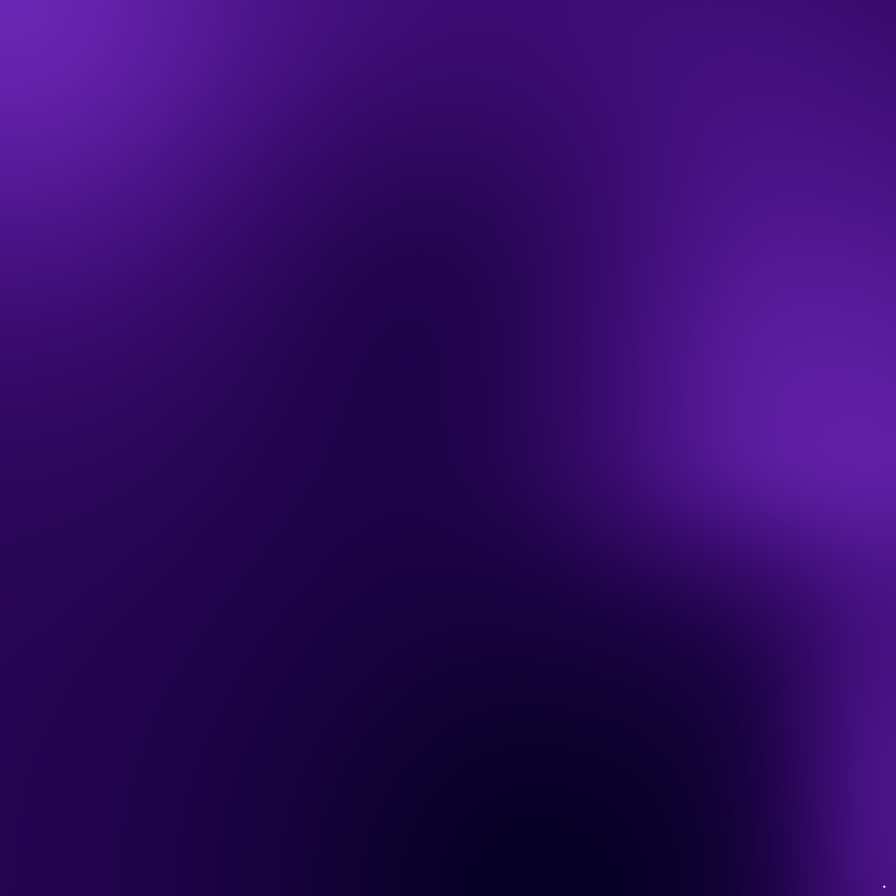
A Shadertoy shader for this background:

```glsl
// Light levels
const float AMBIENT = 0.15;
const float CORNER_LIGHT = 0.25;
const float TOP_LIGHT = 0.07;
const float SIDE_LIGHT = 0.225;
const float EDGE_LIGHT = 0.20;
const float FLOOR_SHADE = 0.125;
const float FOLD_SHADE = 0.045;

// Glow centres
const vec2 CORNER_POS = vec2(0.0, 1.0);
const vec2 TOP_POS = vec2(0.6, 1.0);
const vec2 SIDE_POS = vec2(0.89, 0.51);
const vec2 EDGE_POS = vec2(1.0, 0.1);
const vec2 FLOOR_POS = vec2(0.6, 0.0);
const vec2 FOLD_POS = vec2(0.47, 0.7);

// Violet ramp: green grows with the square of light, blue linearly
const float GREEN_CURVE = 0.88;
const float BLUE_BASE = 0.112;
const float BLUE_SLOPE = 1.43;

// Small bright speck
const vec2 SPECK_POS = vec2(0.987, 0.0104);
const float SPECK_RADIUS = 0.0013;
const vec3 SPECK_COLOR = vec3(0.9, 0.85, 0.95);

// Soft glow with separate radii on the left/lower and right/upper sides
float glow(vec2 p, vec2 centre, vec2 lowRadii, vec2 highRadii) {
    vec2 d = p - centre;
    d /= mix(lowRadii, highRadii, step(0.0, d));
    return exp(-dot(d, d));
}

float glow(vec2 p, vec2 centre, vec2 radii) {
    return glow(p, centre, radii, radii);
}

float lightField(vec2 p) {
    float light = AMBIENT;
    // Bright areas
    light += CORNER_LIGHT * glow(p, CORNER_POS, vec2(0.33, 0.35));
    light += TOP_LIGHT * glow(p, TOP_POS, vec2(0.40, 0.22));
    light += SIDE_LIGHT * glow(p, SIDE_POS, vec2(0.25, 0.16), vec2(0.45, 0.39));
    light += EDGE_LIGHT * glow(p, EDGE_POS, vec2(0.13, 0.50), vec2(0.13, 0.28));
    // Dark areas
    light -= FLOOR_SHADE * glow(p, FLOOR_POS, vec2(0.36, 0.40), vec2(0.46, 0.40));
    light -= FOLD_SHADE * glow(p, FOLD_POS, vec2(0.22, 0.24));
    return max(light, 0.0);
}

vec3 violet(float light) {
    return vec3(light, GREEN_CURVE * light * light, BLUE_BASE + BLUE_SLOPE * light);
}

void mainImage(out vec4 fragColor, in vec2 fragCoord) {
    vec2 uv = fragCoord / iResolution.xy;
    vec3 color = violet(lightField(uv));

    // Speck with a smoothed rim
    float pixel = 1.0 / iResolution.y;
    float rim = length(uv - SPECK_POS) - SPECK_RADIUS;
    color = mix(color, SPECK_COLOR, 1.0 - smoothstep(-0.5 * pixel, 0.5 * pixel, rim));

    fragColor = vec4(color, 1.0);
}
```
